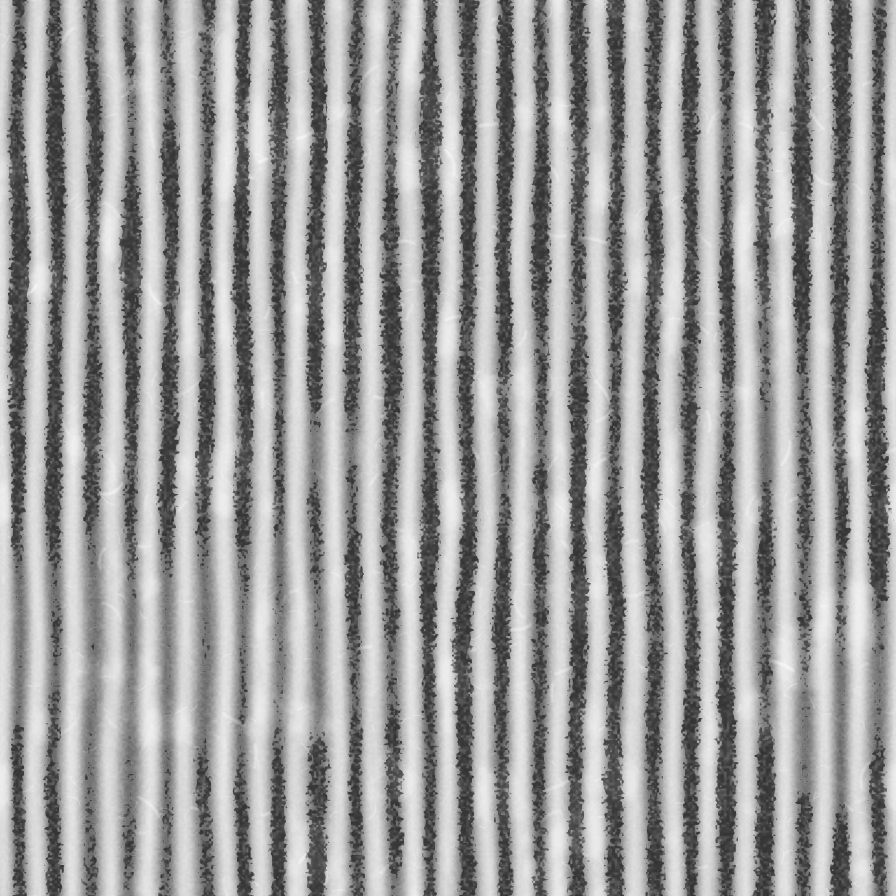
A Shadertoy shader for this texture:

```glsl
// Weathered corrugated metal: vertical ridges with speckled grime in the grooves.
const float TAU = 6.28318;
const float RIDGES = 24.0;
const float SCRATCH_CELLS = 22.0;
const vec3 CREST = vec3(0.87);
const vec3 GROOVE = vec3(0.46);
const vec3 GRIME = vec3(0.19);
const vec3 GRIME_DUSTY = vec3(0.38);
const vec3 SCUFF = vec3(0.97);

float hash(vec2 p) {
    vec3 q = fract(p.xyx * vec3(0.1031, 0.1030, 0.0973));
    q += dot(q, q.yzx + 33.33);
    return fract((q.x + q.y) * q.z);
}

// Value noise that wraps after one unit of uv.
float noise(vec2 uv, vec2 period, float seed) {
    vec2 p = uv * period;
    vec2 i = floor(p);
    vec2 f = fract(p);
    f = f * f * (3.0 - 2.0 * f);
    vec2 a = mod(i, period) + seed;
    vec2 b = mod(i + 1.0, period) + seed;
    return mix(mix(hash(a), hash(vec2(b.x, a.y)), f.x),
               mix(hash(vec2(a.x, b.y)), hash(b), f.x), f.y);
}

float fbm(vec2 uv, vec2 period, float seed) {
    float sum = 0.0;
    float weight = 0.5;
    for (int k = 0; k < 4; k++) {
        sum += weight * noise(uv, period, seed + float(k) * 17.0);
        period *= 2.0;
        weight *= 0.5;
    }
    return sum / 0.9375;
}

// Short bent strokes scattered over a wrapping grid.
float scratches(vec2 uv, float cells, float seed) {
    vec2 p = uv * cells;
    vec2 base = floor(p);
    float mark = 0.0;
    for (int y = -1; y <= 1; y++) {
        for (int x = -1; x <= 1; x++) {
            vec2 cell = base + vec2(x, y);
            vec2 id = mod(cell, cells) + seed;
            vec2 center = cell + vec2(hash(id + 3.1), hash(id + 7.7));
            float angle = TAU * hash(id + 11.3);
            float size = mix(0.08, 0.36, hash(id + 19.9));
            float bend = 2.4 * (hash(id + 23.5) - 0.5);
            vec2 q = mat2(cos(angle), sin(angle), -sin(angle), cos(angle)) * (p - center);
            q.y += bend * q.x * q.x;
            float d = length(vec2(max(abs(q.x) - size, 0.0), q.y));
            float strength = smoothstep(0.35, 1.0, hash(id + 31.7));
            mark = max(mark, strength * (1.0 - smoothstep(0.01, 0.07, d)));
        }
    }
    return mark;
}

// 0 on a crest, 1 at the bottom of a groove.
float grooveDepth(vec2 uv) {
    float wobble = 0.2 * (noise(uv, vec2(RIDGES, 7.0), 41.0) - 0.5);
    return 0.5 - 0.5 * cos(TAU * (uv.x * RIDGES + wobble));
}

// Grime cover, thinned in wiped patches and broken up by fine grain.
float grimeCover(vec2 uv, float depth, float grain) {
    vec2 grooveUv = uv + vec2(0.5 / RIDGES, 0.0);
    float perGroove = noise(grooveUv, vec2(RIDGES, 6.0), 57.0) - 0.5;
    float streak = fbm(uv, vec2(48.0, 8.0), 73.0) - 0.5;
    float mottle = fbm(uv, vec2(40.0, 32.0), 89.0) - 0.5;
    float wiped = smoothstep(0.58, 0.78, fbm(uv, vec2(7.0, 4.0), 97.0));
    float amount = depth + 0.26 * perGroove + 0.4 * streak + 0.3 * mottle - 0.45 * wiped;
    return smoothstep(0.62, 0.9, amount + 0.85 * (grain - 0.5));
}

void mainImage(out vec4 fragColor, in vec2 fragCoord) {
    vec2 uv = fragCoord / iResolution.xy;
    float depth = grooveDepth(uv);
    float fine = noise(uv, vec2(384.0), 5.0);
    float grain = mix(fine, noise(uv, vec2(210.0), 13.0), 0.35);

    // Rounded metal with faint vertical brushing
    vec3 color = mix(CREST, GROOVE, pow(depth, 1.15));
    color += 0.09 * (fbm(uv, vec2(96.0, 6.0), 29.0) - 0.5);
    color += 0.07 * (fine - 0.5) * (0.4 + depth);

    // Pale scuffs and scratches
    float patches = smoothstep(0.56, 0.78, fbm(uv, vec2(20.0, 16.0), 113.0));
    float marks = scratches(uv, SCRATCH_CELLS, 131.0);
    marks = max(marks, 0.7 * scratches(uv, 2.0 * SCRATCH_CELLS, 151.0));
    float scuff = clamp(0.5 * patches + 0.45 * marks, 0.0, 1.0);
    color = mix(color, SCUFF, scuff * (1.0 - 0.65 * depth));

    // Speckled grime
    float dust = noise(uv, vec2(320.0), 171.0);
    vec3 grime = mix(GRIME, GRIME_DUSTY, dust * dust);
    float cover = grimeCover(uv, depth, grain) * (1.0 - 0.35 * scuff);
    color = mix(color, grime, 0.95 * cover);

    fragColor = vec4(clamp(color, 0.0, 1.0), 1.0);
}
```
